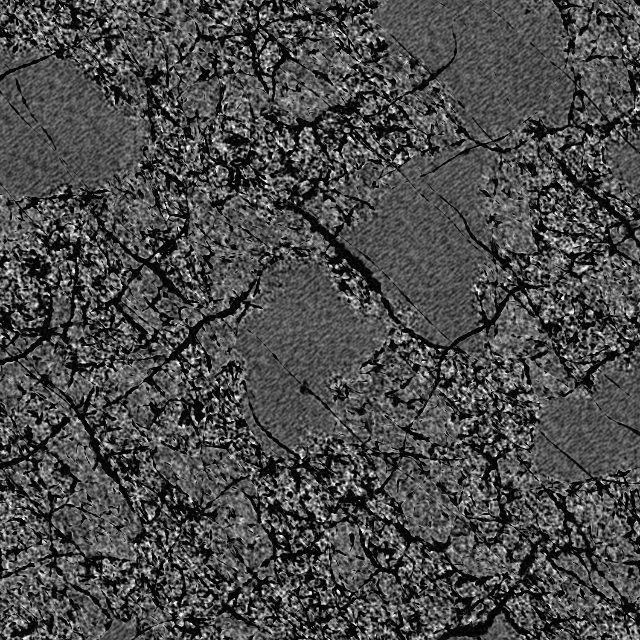
This texture is drawn by a WebGL 2 fragment shader. Its source:

```glsl
#version 300 es
precision highp float;

#define PLATE_SCALE 4.2
#define INTACT_SHARE 0.36
#define BLOCK_SCALE 13.0
#define CHIP_SCALE 33.0
#define FAULT_ANGLE 0.72
#define CROSS_ANGLE 2.25
#define FAULT_WIDTH 0.0045
#define CRACK_WIDTH 0.0021
#define GRAIN_SCALE 220.0
#define ROCK_TONE 0.315
#define CRUSH_CONTRAST 1.0
#define CRACK_TONE 0.025

uniform vec2 u_resolution;
out vec4 fragColor;

// Integer hash of a lattice point, two values in 0..1
vec2 hash2(vec2 cell) {
    uvec2 k = uvec2(ivec2(cell)) * 1664525u + 1013904223u;
    k.x += k.y * 1664525u;
    k.y += k.x * 1664525u;
    k ^= k >> 16u;
    k.x += k.y * 1664525u;
    k.y += k.x * 1664525u;
    k ^= k >> 16u;
    return vec2(k & 65535u) / 65535.0;
}

float gradientAt(vec2 cell, vec2 offset) {
    float a = 6.2832 * hash2(cell).x;
    return dot(vec2(cos(a), sin(a)), offset);
}

float gnoise(vec2 p) {
    vec2 i = floor(p), f = p - i;
    vec2 u = f * f * f * (f * (f * 6.0 - 15.0) + 10.0);
    vec2 e = vec2(1.0, 0.0);
    return mix(mix(gradientAt(i, f), gradientAt(i + e, f - e), u.x),
               mix(gradientAt(i + e.yx, f - e.yx), gradientAt(i + 1.0, f - 1.0), u.x), u.y);
}

vec2 gnoise2(vec2 p) {
    return vec2(gnoise(p), gnoise(p + vec2(37.4, 81.7)));
}

mat2 rotation(float a) {
    return mat2(cos(a), -sin(a), sin(a), cos(a));
}

// Cellular fragments: x = distance to the border, y = random value of the cell
vec2 fragments(vec2 p) {
    vec2 base = floor(p), f = p - base;
    vec2 nearCell = vec2(0.0), nearest = vec2(0.0);
    float best = 9.0;
    for (int y = -1; y <= 1; y++)
    for (int x = -1; x <= 1; x++) {
        vec2 g = vec2(x, y);
        vec2 r = g + hash2(base + g) - f;
        if (dot(r, r) < best) { best = dot(r, r); nearest = r; nearCell = g; }
    }
    float border = 9.0;
    for (int y = -2; y <= 2; y++)
    for (int x = -2; x <= 2; x++) {
        vec2 g = nearCell + vec2(x, y);
        vec2 r = g + hash2(base + g) - f, gap = r - nearest;
        if (dot(gap, gap) > 0.0001) border = min(border, dot(0.5 * (nearest + r), normalize(gap)));
    }
    return vec2(border, hash2(base + nearCell + 113.0).y);
}

// Signed distance to long, broken faults that share one direction
float faults(vec2 p, float angle, float count, float width, float bend) {
    vec2 q = rotation(angle) * p;
    float s = q.x * count + bend * gnoise(p * 2.6 + angle) + 0.2 * bend * gnoise(p * 13.0);
    float id = floor(s);
    float offset = s - id - 0.5 - 0.5 * (hash2(vec2(id, count)).x - 0.5);
    float opening = 0.4 + 2.2 * gnoise(vec2(id * 7.3 + angle, q.y * 4.0));
    return abs(offset) / count - width * opening;
}

void main() {
    vec2 p = gl_FragCoord.xy / u_resolution.y;
    float soft = max(0.001, 0.6 / u_resolution.y);
    vec2 w = p + 0.06 * gnoise2(p * 4.0) + 0.014 * gnoise2(p * 17.0);
    float jag = 0.005 * gnoise(p * 48.0) + 0.005 * gnoise(p * 105.0) + 0.0025 * gnoise(p * 200.0);

    // Intact plates, crushed towards their borders
    vec2 plate = fragments(w * PLATE_SCALE + 3.7);
    float plateEdge = plate.x / PLATE_SCALE;
    float intact = step(plate.y, INTACT_SHARE)
                 * smoothstep(0.0, 0.035, plateEdge + 0.06 * gnoise(p * 14.0));
    float damage = 1.0 - intact;

    // Blocks and chips, stretched along the fault direction
    mat2 lay = rotation(FAULT_ANGLE);
    vec2 stretched = (lay * w) * vec2(1.3, 0.8);
    vec2 block = fragments(stretched * BLOCK_SCALE);
    vec2 chip = fragments((stretched + 0.008 * gnoise2(p * 45.0)) * CHIP_SCALE + 19.0);
    float rough = mix(0.6, 1.15, smoothstep(0.15, 0.7, block.y));

    // Crack network
    float d = faults(p, FAULT_ANGLE, 4.6, FAULT_WIDTH, 0.4);
    d = min(d, faults(p, CROSS_ANGLE, 3.7, FAULT_WIDTH, 0.6));
    d = min(d, plateEdge - CRACK_WIDTH * (0.5 + 3.0 * gnoise(p * 7.0 + 5.0)));
    float seal = 0.02 * intact;
    d = min(d, block.x / BLOCK_SCALE + seal - CRACK_WIDTH * (0.5 + 3.0 * gnoise(p * 13.0 + 9.0)));
    seal += 0.003 * (1.15 - rough);
    d = min(d, chip.x / CHIP_SCALE + seal - CRACK_WIDTH * (0.3 + 2.6 * gnoise(p * 23.0 + 2.0)));
    float fissure = abs(gnoise(stretched * 44.0 + 61.0)) / 52.0;
    d = min(d, fissure + seal - 0.0012 * (0.4 + 3.0 * gnoise(p * 27.0 + 15.0)));
    float pits = (0.54 - gnoise(p * 24.0 + 31.0)) * 0.025;
    d = min(d, pits) + jag * mix(0.5, 0.85, damage);
    d = min(d, faults(p, FAULT_ANGLE + 0.1, 7.0, 0.0012, 0.25) + 0.4 * jag);

    // Fine grain and slanted striations
    float grain = gnoise(p * GRAIN_SCALE);
    float striae = gnoise((rotation(CROSS_ANGLE) * p) * vec2(240.0, 80.0));
    float plateTone = ROCK_TONE + 0.19 * grain + 0.25 * striae + 0.05 * gnoise(p * 9.0);

    // Crushed rock: facets, rubble and bright flecks
    float rubble = 0.26 * gnoise(w * 75.0) + 0.5 * gnoise(lay * p * vec2(185.0, 105.0))
                 + 0.5 * grain + 0.15 * striae;
    float flecks = smoothstep(0.36, 0.5, gnoise(stretched * 95.0 + 7.0));
    float crushTone = ROCK_TONE + 0.01 + 0.13 * (chip.y - 0.5)
                    + CRUSH_CONTRAST * rough * (rubble + 0.27 * flecks);

    // Pale rims beside the cracks
    float rim = smoothstep(0.0, 0.0018, d) * (1.0 - smoothstep(0.0018, 0.005, d));
    float tone = mix(plateTone, crushTone, damage);
    tone += rim * mix(0.05, 0.15, damage) * (0.7 + 2.6 * gnoise(p * 110.0));

    float rock = smoothstep(-soft, soft, d);
    tone = mix(CRACK_TONE + 0.1 * grain, tone, rock);
    fragColor = vec4(vec3(clamp(tone, 0.01, 0.95)), 1.0);
}
```
